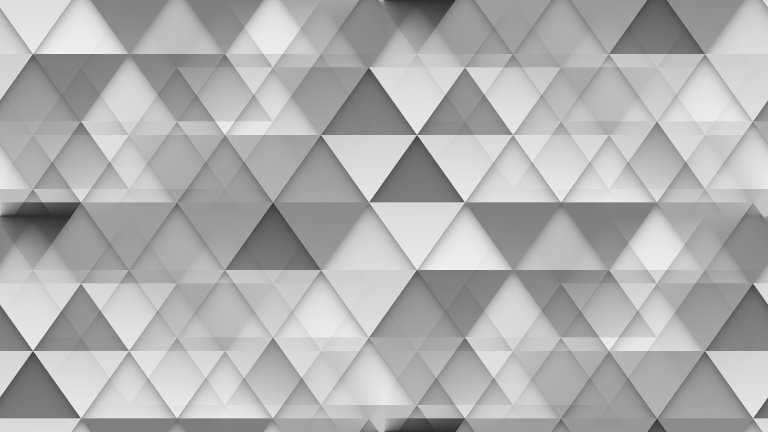
Reproduce this background procedurally as a Shadertoy shader.

```glsl
// Grey paper triangles in rows, each downward one shading its upward neighbours.
// The sheet is cross-faded with a copy of itself moved by half a canvas, so the
// edges meet and faint ghost triangles show through where the two overlap.

// Integer hash of a cell, 0 to 1
float hash(vec3 cell) {
    uvec3 u = uvec3(ivec3(cell) + 64);
    uint h = u.x * 1597334677u ^ u.y * 3812015801u ^ u.z * 2798796415u;
    h = (h ^ (h >> 15)) * 2246822519u;
    h = (h ^ (h >> 13)) * 3266489917u;
    return float((h ^ (h >> 16)) >> 8) / 16777216.0;
}

// Base grey of one triangle: random, with a dark diagonal and a pale column
float triangleTone(float row, float column, bool pointsUp) {
    float tone = 0.92 - 0.44 * pow(hash(vec3(column, row, pointsUp ? 1.0 : 0.0)), 1.3);
    bool middleRows = abs(row - 2.0) < 1.5;
    if (pointsUp) {
        if (middleRows && row + column == 2.0) tone = 0.56 - 0.05 * row;
        if (row > 3.5 && column == row - 5.0) tone = 0.9;
    } else {
        if (middleRows && column == 0.0) tone = 0.89;
        if (row == 4.0 && abs(column - 0.5) < 1.0) tone = 0.5;
        if (row == 3.0 && column == -4.0) tone = 0.2;
    }
    return tone;
}

// The sheet of triangles; p runs 0 to 1 with y downwards
float sheet(vec2 p) {
    float y = p.y * 6.4;
    float row = floor(y), drop = y - row;
    float x = p.x * 8.0 - 3.844 - 0.5 * (1.0 - mod(row, 2.0));
    float apex = floor(x + 0.5);
    float side = abs(x - apex), halfWidth = 0.5 * drop;
    bool pointsUp = side < halfWidth;
    float tone = triangleTone(row, pointsUp ? apex : floor(x), pointsUp);

    // Slight fade from top to base
    tone += 0.07 * (drop - 0.55);

    // Soft shadows inside both slanted edges
    if (pointsUp) {
        float shade = exp(-15.0 * (halfWidth - side)) + exp(-15.0 * (halfWidth + side));
        tone *= 1.0 - 0.3 * min(shade, 1.4);
    }
    return tone;
}

// Cross-fade of the sheet and its half-shifted copy
float seamless(vec2 p) {
    vec2 outward = abs(2.0 * p - 1.0);
    vec2 inward = 1.0 - outward;
    float center = inward.x * inward.y;
    float corner = outward.x * outward.y;
    float weight = center / max(center + corner, 1e-5);
    return mix(sheet(fract(p + 0.5)), sheet(p), weight);
}

void mainImage(out vec4 fragColor, in vec2 fragCoord) {
    // Average a 3 by 3 grid of samples for smooth edges
    float grey = 0.0;
    for (int i = 0; i < 9; i++) {
        vec2 offset = (vec2(i % 3, i / 3) - 1.0) / 3.0;
        vec2 p = (fragCoord + offset) / iResolution.xy;
        grey += seamless(vec2(p.x, 1.0 - p.y)) / 9.0;
    }
    fragColor = vec4(vec3(clamp(grey, 0.0, 1.0)), 1.0);
}
```
